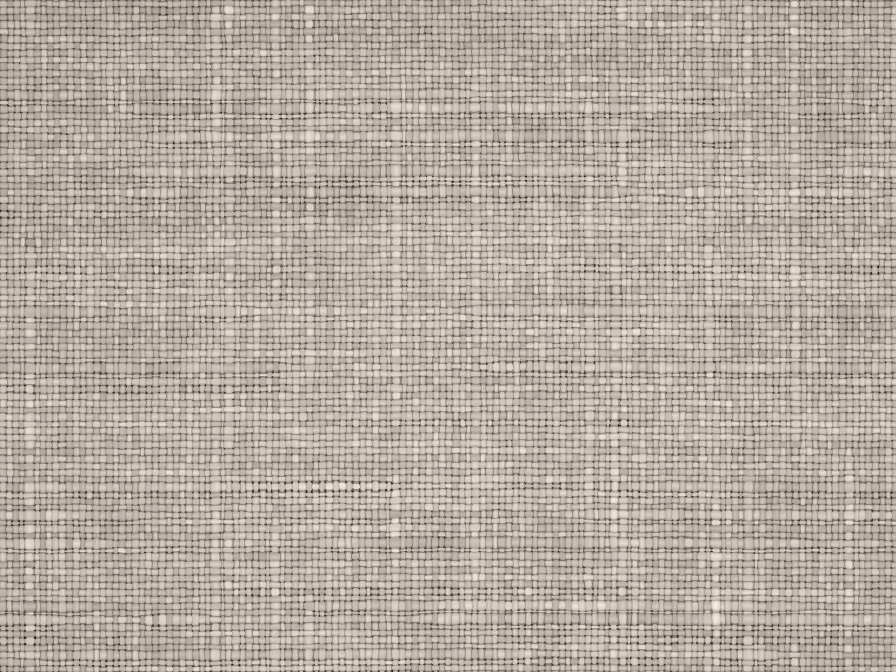
Give the GLSL for this texture, as a WebGL 2 fragment shader.

```glsl
#version 300 es
precision highp float;
// Plain-woven natural linen: staggered oval stitches of pale warp and weft,
// with shaded dips and scattered pinholes between them. Jittered borders, slubs
// and layered sines along each thread make the weave irregular.

uniform vec2 u_resolution;
out vec4 fragColor;

const vec2 THREADS = vec2(101.0, 96.0); // threads per canvas height

float hash(vec2 p) {
  vec3 q = fract(p.xyx * vec3(0.1031, 0.1030, 0.0973));
  q += dot(q, q.yzx + 33.33);
  return fract((q.x + q.y) * q.z);
}

// Slow variation along one thread, roughly -1 to 1
float wave(float id, float along, float seed) {
  float phase = 40.0 * hash(vec2(id, seed));
  return 0.5 * sin(along * 5.3 + phase)
       + 0.3 * sin(along * 12.7 + phase * 2.3)
       + 0.2 * sin(along * 31.0 + phase * 3.7);
}

// Thickening of a few threads over part of their length
float slub(float id, float along, float seed) {
  if (hash(vec2(id, seed + 7.0)) < 0.89) return 0.0;
  return smoothstep(-0.4, 0.0, wave(id, along, seed + 3.0));
}

// Border between thread id - 1 and thread id
float border(float id, float along, float seed) {
  return id + 0.2 * (hash(vec2(id, seed + 11.0)) - 0.5)
       + 0.12 * wave(id, along * 9.0, seed + 13.0)
       + 0.3 * (slub(id - 1.0, along, seed) - slub(id, along, seed));
}

// Thread under a coordinate: x = index, y = offset from its axis (-1 to 1)
vec2 findThread(float t, float along, float seed) {
  float id = floor(t);
  if (t < border(id, along, seed)) id -= 1.0;
  else if (t > border(id + 1.0, along, seed)) id += 1.0;
  float low = border(id, along, seed);
  float high = border(id + 1.0, along, seed);
  return vec2(id, 2.0 * (t - low) / max(high - low, 0.05) - 1.0);
}

// 1 inside the yarn, 0 in the gap beside it
float yarn(float offset, float halfWidth) {
  return 1.0 - smoothstep(-0.12, 0.12, abs(offset) - halfWidth);
}

// Lightness (x) and warmth (y) of the cloth
vec2 weave(vec2 p) {
  vec2 wander = 0.001 * vec2(sin(p.y * 6.0 + p.x * 2.0), sin(p.x * 5.0 + 1.0));
  vec2 grid = (p + wander) * THREADS;
  vec2 warp = findThread(grid.x, p.y, 20.0);
  vec2 weft = findThread(grid.y, p.x, 60.0);
  float warpSlub = slub(warp.x, p.y, 20.0);
  float weftSlub = slub(weft.x, p.x, 60.0);
  vec2 fall = vec2(warp.y * warp.y, weft.y * weft.y);

  // Loosely beaten wefts, also beside slubs, open rows of pinholes
  float loose = smoothstep(0.7, 0.9, hash(vec2(weft.x, 91.0)))
              * smoothstep(-0.3, 0.4, wave(weft.x, p.x, 95.0));
  loose = max(loose, 0.9 * slub(weft.x + 1.0, p.x, 60.0));
  float stitch = hash(vec2(warp.x, weft.x)) - 0.5;
  float stretch = hash(vec2(weft.x + 17.0, warp.x)) - 0.5;
  float warpHalf = 0.8 + 0.22 * stretch;
  float weftHalf = 0.84 - 0.2 * loose + 0.2 * stitch;

  // Yarn tone: thread, slow streak, single stitch, fibres
  float fibreWarp = sin(warp.y * 5.0 + 30.0 * stretch) * 0.018;
  float fibreWeft = sin(weft.y * 5.0 + 30.0 * stitch) * 0.018;
  float warpTone = 0.81 + 0.05 * wave(warp.x, p.y, 41.0)
                 + 0.05 * warpSlub + 0.08 * stitch + fibreWarp;
  float weftTone = 0.81 + 0.07 * wave(weft.x, p.x, 71.0)
                 + 0.02 * weftSlub + 0.08 * stretch + fibreWeft;
  float hole = 0.24 + 0.3 * hash(vec2(weft.x, warp.x + 5.0)) - 0.12 * loose;

  // Oval stitch on top, dipping yarn beside it, pinhole at the corners
  float light;
  if (mod(warp.x + weft.x, 2.0) < 0.5) {
    float stitchTop = warpTone - 0.1 * fall.x - 0.17 * fall.y * fall.y;
    float beside = mix(hole, weftTone - 0.19, yarn(weft.y, weftHalf));
    light = mix(beside, stitchTop, yarn(warp.y, warpHalf - 0.24 * fall.y));
  } else {
    float stitchTop = weftTone - 0.14 * fall.y - 0.08 * fall.x * fall.x;
    float beside = mix(hole, warpTone - 0.24, yarn(warp.y, warpHalf));
    light = mix(beside, stitchTop, yarn(weft.y, weftHalf - 0.2 * fall.x));
  }
  return vec2(light, stitch + 0.4 * wave(warp.x, p.y, 83.0));
}

void main() {
  // Supersampled weave
  vec2 cloth = vec2(0.0);
  for (int k = 0; k < 9; k++) {
    vec2 offset = 0.25 * (vec2(k % 3, k / 3) - 1.0);
    cloth += weave((gl_FragCoord.xy + offset) / u_resolution.y) / 9.0;
  }

  // Soft uneven lighting and faint broad bands across the cloth
  vec2 uv = gl_FragCoord.xy / u_resolution;
  vec2 fromCentre = uv - vec2(0.53, 0.43);
  float bands = sin(uv.y * 23.0 + sin(uv.x * 5.0)) + sin(uv.y * 51.0 + uv.x * 2.0);
  float light = cloth.x + 0.018 + 0.005 * bands - 0.12 * dot(fromCentre, fromCentre);

  // Beige ramp with slight warm and cool yarns
  vec3 linen = vec3(light, light - 0.036, light - 0.077);
  linen += cloth.y * vec3(0.004, 0.0, -0.008);
  fragColor = vec4(clamp(linen, 0.0, 1.0), 1.0);
}
```
